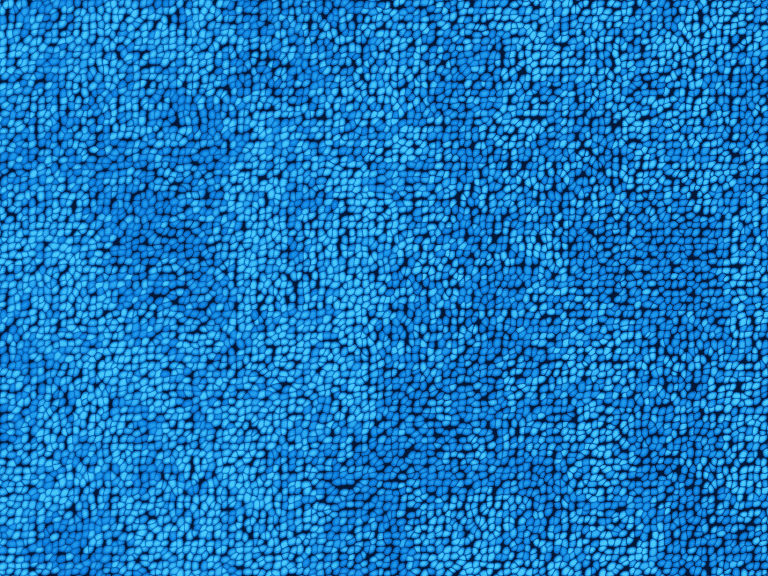
Write a Shadertoy shader that draws this texture.

```glsl
// Blue loop-pile carpet: tilted yarn tufts in two dye tones with dark gaps.

const float ROWS = 78.0;                  // tufts per canvas height
const float JITTER = 0.64;                // scatter of tufts within cells
const vec2 TUFT_SIZE = vec2(0.84, 0.56);  // half length, half width in cells
const float TILT = 0.85;                  // main lean of the tufts, radians
const float TILT_SPREAD = 1.3;
const float LIFT = 0.35;                  // random height between tufts
const float CREASE_DEPTH = 0.55;          // shade where tufts meet
const float STRAND_DEPTH = 0.06;
const int SAMPLES = 2;                    // smoothing samples per axis

const vec3 NAVY = vec3(0.01, 0.09, 0.21);
const vec3 DEEP = vec3(0.03, 0.25, 0.50);
const vec3 DIM = vec3(0.06, 0.40, 0.69);
const vec3 BLUE = vec3(0.03, 0.47, 0.86);
const vec3 SKY = vec3(0.12, 0.60, 0.91);
const vec3 PALE = vec3(0.29, 0.79, 0.98);

float hash(vec2 p) {
    return fract(sin(dot(p, vec2(127.1, 311.7))) * 43758.5453);
}

float noise(vec2 p) {
    vec2 cell = floor(p);
    vec2 f = fract(p);
    f = f * f * (3.0 - 2.0 * f);
    float low = mix(hash(cell), hash(cell + vec2(1.0, 0.0)), f.x);
    float high = mix(hash(cell + vec2(0.0, 1.0)), hash(cell + 1.0), f.x);
    return mix(low, high, f.y);
}

// Colour ramp from gap to tuft top; dye blends plain blue into sky blue.
vec3 yarnColour(float tone, float dye) {
    vec3 body = mix(BLUE, SKY, dye);
    vec3 top = mix(SKY, PALE, dye);
    vec3 colour = mix(NAVY, DEEP, smoothstep(0.0, 0.20, tone));
    colour = mix(colour, DIM, smoothstep(0.17, 0.42, tone));
    colour = mix(colour, body, smoothstep(0.38, 0.66, tone));
    return mix(colour, top, smoothstep(0.68, 1.05, tone));
}

vec3 carpet(vec2 p, float across) {
    vec2 baseCell = floor(p);
    float highest = -9.0;
    float second = -9.0;
    float tone = 0.0;
    vec2 topCell = baseCell;

    // Find the highest tuft and its closest rival.
    for (int y = -1; y <= 1; y++) {
        for (int x = -1; x <= 1; x++) {
            vec2 cell = baseCell + vec2(x, y);
            vec2 scatter = vec2(hash(cell), hash(cell + 37.3)) - 0.5;
            vec2 offset = p - cell - 0.5 - JITTER * scatter;
            float sway = hash(cell + 71.9) + noise(cell * 0.16) - 1.0;
            float angle = TILT + TILT_SPREAD * sway;
            vec2 along = vec2(cos(angle), sin(angle));
            vec2 local = vec2(dot(offset, along),
                              dot(offset, vec2(-along.y, along.x)));
            vec2 q = local / (TUFT_SIZE * mix(0.88, 1.12, hash(cell + 13.7)));
            float dome = 1.0 - dot(q, q);
            float height = dome + LIFT * (hash(cell + 91.1) - 0.5);
            if (height > highest) {
                second = highest;
                highest = height;
                topCell = cell;
                float strands = sin(local.x * 21.0 + local.y * 9.0);
                tone = dome + STRAND_DEPTH * strands
                     + 0.10 * dot(offset, vec2(-0.5, 0.85));
            } else {
                second = max(second, height);
            }
        }
    }

    // Shade creases, then vary each tuft and the wider patches.
    float crease = 1.0 - smoothstep(0.0, 0.38, highest - second);
    tone *= 1.0 - CREASE_DEPTH * crease;
    float patches = noise(topCell * vec2(0.15, 0.07) + 5.0);
    float mottling = noise(topCell * 0.32 + 21.0);
    float contrast = mix(0.95, 1.22, smoothstep(0.15, 0.9, across));
    tone = 0.54 + (tone - 0.51) * contrast;
    tone += 0.26 * (hash(topCell + 53.1) - 0.5) + 0.12 * (patches - 0.5);
    tone += mix(0.03, -0.05, across);

    float dyeChance = 0.45 * hash(topCell + 29.7) + 0.35 * patches
                    + 0.35 * mottling + 0.06 * (0.5 - across);
    float dye = smoothstep(0.43, 0.70, dyeChance);
    return yarnColour(clamp(tone, 0.0, 1.1), dye);
}

void mainImage(out vec4 fragColor, in vec2 fragCoord) {
    vec3 colour = vec3(0.0);
    for (int j = 0; j < SAMPLES; j++) {
        for (int i = 0; i < SAMPLES; i++) {
            vec2 shift = (vec2(i, j) + 0.5) / float(SAMPLES) - 0.5;
            vec2 point = (fragCoord + shift) / iResolution.y;
            float across = point.x * iResolution.y / iResolution.x;
            colour += carpet(point * ROWS, across);
        }
    }
    fragColor = vec4(colour / float(SAMPLES * SAMPLES), 1.0);
}
```
